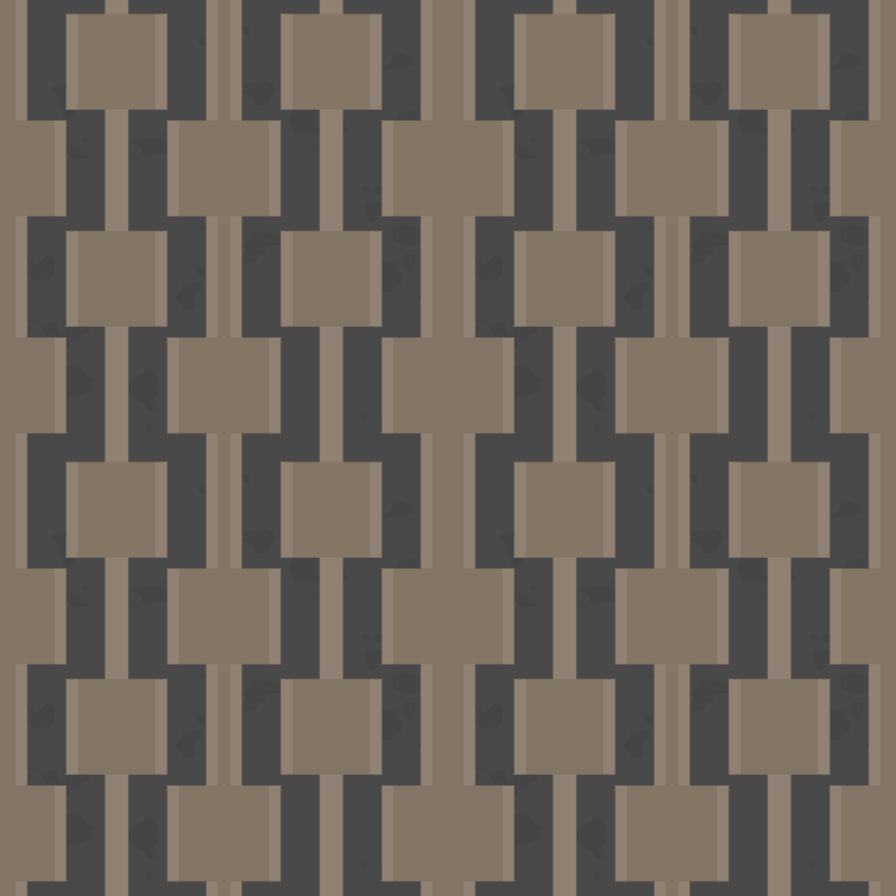
This pattern is drawn by a three.js fragment shader. Its source:

```glsl
// Woven geometric stripes: taupe stems carrying staggered square blocks on charcoal.
// Each tile is mirrored sideways, so three columns drawn with box distances fill it;
// wrapped value noise adds faint darker scuffs to the charcoal ground.
varying vec2 vUv;

const float REPEATS = 2.0;          // tiles across and up

// Lengths below are fractions of one tile.
const float SOFT = 0.0039;          // width of the smoothed edge
const float TRIM = 0.0261;          // pale border along both sides
const float FLARE = 0.0868;         // how far a block extends past its stem
const float BLOCK_HALF_H = 0.1068;
const float FIRST_ROW = 0.1398;     // centre of the lowest block
const float ROW_STEP = 0.4844;      // between blocks of one column
const float STAGGER = 0.2378;       // lift of every other column

const vec3 CHARCOAL = vec3(0.286, 0.286, 0.286);
const vec3 SCUFF = vec3(0.270, 0.270, 0.270);
const vec3 TAUPE = vec3(0.514, 0.463, 0.396);
const vec3 PALE = vec3(0.561, 0.510, 0.447);

float hash(vec2 p) {
  return fract(sin(dot(p, vec2(127.1, 311.7))) * 43758.5453);
}

// Value noise that wraps after the given whole number of cells.
float wrapNoise(vec2 p, vec2 cells) {
  vec2 i = floor(p);
  vec2 f = fract(p);
  f = f * f * (3.0 - 2.0 * f);
  float a = hash(mod(i, cells));
  float b = hash(mod(i + vec2(1.0, 0.0), cells));
  float c = hash(mod(i + vec2(0.0, 1.0), cells));
  float d = hash(mod(i + vec2(1.0, 1.0), cells));
  return mix(mix(a, b, f.x), mix(c, d, f.x), f.y);
}

// Turns a signed distance into smooth coverage.
float cover(float dist) {
  return clamp(0.5 - dist / SOFT, 0.0, 1.0);
}

// Distance to the nearest whole repeat of a centre line.
float wrapDist(float v, float centre) {
  return abs(fract(v - centre + 0.5) - 0.5);
}

// Taupe middle with a pale border; narrow strips are pale throughout.
vec3 trimmed(float dx, float halfWidth) {
  float inner = halfWidth - TRIM;
  return mix(PALE, TAUPE, cover(dx - inner) * step(0.001, inner));
}

vec3 ground(vec2 tile) {
  vec2 cells = vec2(12.0, 15.0);
  float n = 0.72 * wrapNoise(tile * cells, cells)
          + 0.28 * wrapNoise(tile * cells * 3.0, cells * 3.0);
  return mix(CHARCOAL, SCUFF, smoothstep(0.70, 0.74, n));
}

// One column: a vertical stem with two blocks over it.
vec3 drawColumn(vec3 color, float dx, float y, float halfStem, float firstRow) {
  color = mix(color, trimmed(dx, halfStem), cover(dx - halfStem));
  float halfBlock = halfStem + FLARE;
  vec3 blockColor = trimmed(dx, halfBlock);
  for (int row = 0; row < 2; row++) {
    float dy = wrapDist(y, firstRow + float(row) * ROW_STEP);
    float box = max(dx - halfBlock, dy - BLOCK_HALF_H);
    color = mix(color, blockColor, cover(box));
  }
  return color;
}

void main() {
  vec2 tile = fract(vUv * REPEATS);
  float x = wrapDist(tile.x, 0.0);  // mirrored: 0 at tile edge, 0.5 at middle

  vec3 color = ground(tile);
  color = drawColumn(color, x, tile.y, 0.0608, FIRST_ROW);
  color = drawColumn(color, abs(x - 0.2604), tile.y, 0.0260, FIRST_ROW + STAGGER);
  color = drawColumn(color, abs(x - 0.5), tile.y, 0.0399, FIRST_ROW);

  gl_FragColor = vec4(color, 1.0);
}
```
